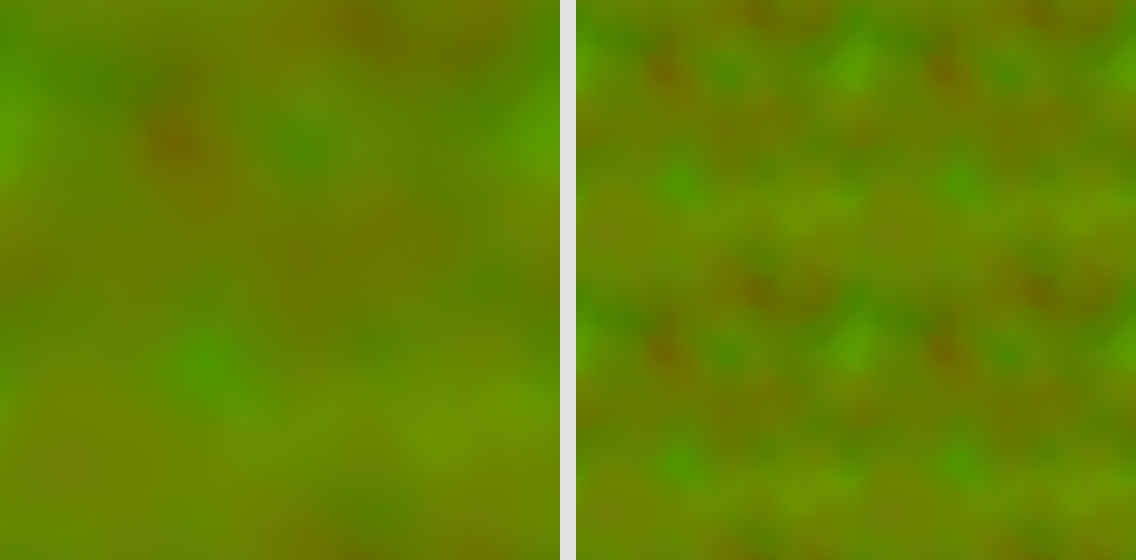
Left, the tile; right, the same tile 2 across and 2 down.
Give the GLSL for this texture, as a Shadertoy shader.

```glsl
// Soft mossy clouds: olive ground drifting into leaf green and brown.
// Red and green are two fields of wrapping gradient noise, each shaped so
// that most of the area stays near the olive mean; red recedes under green.

const float BASE_CELLS = 3.0;      // whole lattice cells across the tile
const int OCTAVES = 4;
const float OCTAVE_GAIN = 0.29;    // weight of each finer layer
const float RED_MEAN = 0.396;
const float RED_SWING = 0.155;
const float RED_SKEW = 0.18;       // pulls red extremes towards green
const float RED_YIELD = 0.3;       // how far red falls where green rises
const float GREEN_MEAN = 0.504;
const float GREEN_SWING = 0.15;
const float GREEN_CORE = 0.5;      // slope near the mean
const float GREEN_TAIL = 1.4;      // extra slope in bright and dark spots
const uint RED_SEED = 11u;
const uint GREEN_SEED = 47u;
const float TAU = 6.2831853;

// Integer hash to a value in 0..1
float hash(uvec3 v) {
    v = v * 1664525u + 1013904223u;
    v.x += v.y * v.z;
    v.y += v.z * v.x;
    v.z += v.x * v.y;
    v ^= v >> 16u;
    v.x += v.y * v.z;
    v.y += v.z * v.x;
    v.z += v.x * v.y;
    return float(v.z >> 8u) / 16777216.0;
}

// Contribution of one lattice corner; the lattice wraps at the period
float corner(vec2 cell, vec2 toPoint, float period, uint seed) {
    uvec2 wrapped = uvec2(mod(cell + 0.5, period));
    float angle = TAU * hash(uvec3(wrapped, seed));
    return dot(vec2(cos(angle), sin(angle)), toPoint);
}

float gradientNoise(vec2 p, float period, uint seed) {
    vec2 cell = floor(p);
    vec2 f = p - cell;
    vec2 blend = f * f * f * (f * (f * 6.0 - 15.0) + 10.0);
    vec2 right = vec2(1.0, 0.0);
    vec2 up = vec2(0.0, 1.0);
    float low = mix(corner(cell, f, period, seed),
                    corner(cell + right, f - right, period, seed), blend.x);
    float high = mix(corner(cell + up, f - up, period, seed),
                     corner(cell + 1.0, f - 1.0, period, seed), blend.x);
    return mix(low, high, blend.y);
}

// Layered noise; the shift keeps the lattices of the layers apart
float clouds(vec2 uv, uint seed) {
    float sum = 0.0;
    float weight = 1.0;
    float period = BASE_CELLS;
    for (int i = 0; i < OCTAVES; i++) {
        uint layerSeed = seed + uint(i);
        vec2 shift = vec2(hash(uvec3(layerSeed, 3u, 5u)),
                          hash(uvec3(layerSeed, 7u, 9u)));
        sum += weight * gradientNoise(uv * period + shift, period, layerSeed);
        weight *= OCTAVE_GAIN;
        period *= 2.0;
    }
    return sum;
}

void mainImage(out vec4 fragColor, in vec2 fragCoord) {
    vec2 uv = fragCoord / iResolution.xy;
    float greenField = clouds(uv, GREEN_SEED);
    float redField = clouds(uv, RED_SEED) - RED_YIELD * greenField;

    // Shape each field into its channel; blue stays empty
    float red = RED_MEAN + RED_SWING * redField - RED_SKEW * redField * redField;
    float green = GREEN_MEAN
        + GREEN_SWING * greenField * (GREEN_CORE + GREEN_TAIL * abs(greenField));
    fragColor = vec4(red, green, 0.0, 1.0);
}
```
